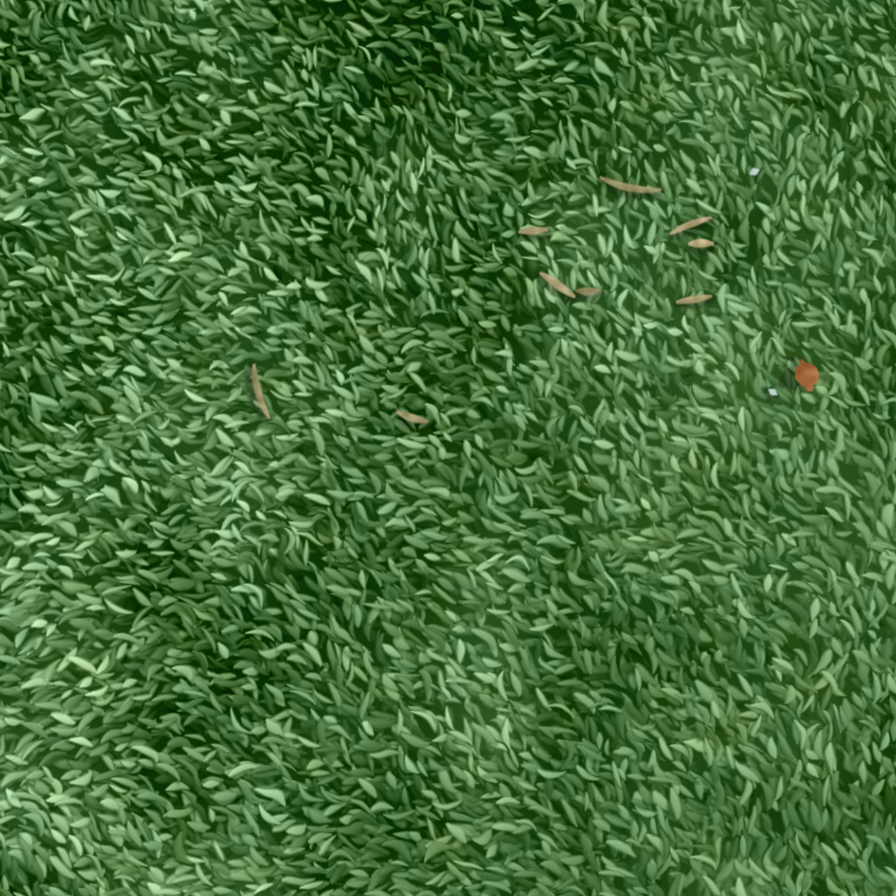
A Shadertoy shader for this texture:

```glsl
// Artificial turf: short tangled green blades with a little dry litter on top.

vec3 hash3(vec2 p) {
    vec3 q = fract(p.xyx * vec3(0.1031, 0.1030, 0.0973));
    q += dot(q, q.yxz + 33.33);
    return fract((q.xxy + q.yzz) * q.zyx);
}

float noise(vec2 p) {
    vec2 cell = floor(p), f = fract(p);
    f = f * f * (3.0 - 2.0 * f);
    float low = mix(hash3(cell).x, hash3(cell + vec2(1, 0)).x, f.x);
    float high = mix(hash3(cell + vec2(0, 1)).x, hash3(cell + vec2(1, 1)).x, f.x);
    return mix(low, high, f.y);
}

// Coordinates along and across a direction
vec2 alongAxis(vec2 p, float angle) {
    float c = cos(angle), s = sin(angle);
    return vec2(c * p.x + s * p.y, c * p.y - s * p.x);
}

// Distance to a capsule that narrows towards both ends
float taperedBlade(vec2 q, float halfLength, float halfWidth) {
    float x = clamp(q.x, -halfLength, halfLength);
    float along = x / halfLength;
    return length(q - vec2(x, 0.0)) - halfWidth * (1.0 - 0.55 * along * along);
}

// Brightness of the turf relative to its middle green
float turfTone(vec2 p) {
    float flow = mix(-0.35, -0.9, p.x) + 1.1 * (noise(p * 5.0) - 0.5)
               + 0.9 * (noise(p * 13.0 + 40.0) - 0.5);
    float perspective = mix(1.15, 0.9, p.y);
    float tone = -0.27;

    // Uneven bending of the fibres
    vec2 bent = p + 0.007 * (vec2(noise(p * 50.0), noise(p * 50.0 + 71.0)) - 0.5);

    // Layers from the dark base up to the lit tips
    for (int layer = 0; layer < 7; layer++) {
        float height = float(layer) / 6.0;
        vec2 grid = bent * 38.0 + float(layer) * vec2(17.37, 53.71);
        vec2 home = floor(grid);
        for (int j = -1; j <= 1; j++)
        for (int i = -1; i <= 1; i++) {
            vec2 cell = home + vec2(i, j);
            vec3 place = hash3(cell + 7.0);
            vec3 look = hash3(cell + 211.0);
            vec2 offset = (grid - cell - 0.1 - 0.8 * place.xy) / 38.0;
            vec2 q = alongAxis(offset, flow + 1.7 * (place.z - 0.5));
            q.y += (look.z - 0.5) * 40.0 * q.x * q.x;

            float halfLength = mix(0.006, 0.0145, look.x) * perspective;
            float halfWidth = mix(0.0026, 0.0052, place.x) * perspective;
            float d = taperedBlade(q, halfLength, halfWidth);
            float shadow = taperedBlade(q + vec2(0.0, 0.0015), halfLength, halfWidth);
            tone = mix(tone, -0.29, 0.33 * smoothstep(0.004, -0.001, shadow));

            float across = clamp(q.y / halfWidth, -1.0, 1.0);
            float blade = mix(-0.15, 0.11, height) + 0.38 * (look.y - 0.5)
                        + 0.06 * across - 0.05 * across * across
                        - 0.05 * q.x / halfLength;
            tone = mix(tone, blade, smoothstep(0.0018, -0.0026, d));
        }
    }

    // Worn, shaded and fuller patches; calmer towards the lower right
    tone += 0.13 * (noise(p * 4.0 + 9.0) - 0.5) + 0.14 * (noise(p * 11.0) - 0.5);
    tone = 0.97 * tone + 0.045;
    return tone * mix(1.15, 0.85, smoothstep(0.3, 1.3, p.x + 0.5 * (1.0 - p.y)));
}

// Straw, pale flecks and one brown leaf scattered over the upper part
vec3 addLitter(vec3 color, vec2 p) {
    for (int i = 0; i < 12; i++) {
        vec3 place = hash3(vec2(i, 31));
        vec3 look = hash3(vec2(i, 87));
        bool leaf = i == 0;
        bool fleck = i > 9;
        vec2 center = vec2(0.06 + 0.84 * sqrt(1.0 - place.x), 0.48 + 0.42 * place.y);
        vec2 q = alongAxis(p - center, -0.4 + 1.8 * (place.z - 0.5));
        q.y += 12.0 * (look.x - 0.5) * q.x * q.x;

        float halfLength = leaf ? 0.014 : fleck ? 0.004 : mix(0.009, 0.037, look.y * look.y);
        float halfWidth = leaf ? 0.015 : mix(0.0032, 0.0055, look.z);
        float ragged = leaf ? 0.007 * (noise(p * 140.0) - 0.3) : 0.0;
        float d = taperedBlade(q, halfLength, halfWidth) + ragged;

        vec3 litter = mix(vec3(0.60, 0.57, 0.40), vec3(0.82, 0.73, 0.57), look.x);
        if (leaf) litter = vec3(0.66, 0.41, 0.23);
        if (fleck) litter = vec3(0.76, 0.84, 0.83);
        litter += 0.18 * (noise(p * 130.0) - 0.5) + 0.05 * clamp(q.y / halfWidth, -1.0, 1.0);
        color *= 1.0 - 0.25 * smoothstep(0.004, 0.0, d + 0.5 * q.y);
        color = mix(color, litter, 0.9 * smoothstep(0.0018, -0.0018, d));
    }
    return color;
}

void mainImage(out vec4 fragColor, in vec2 fragCoord) {
    vec2 p = fragCoord / iResolution.y;
    vec3 color = max(vec3(0.31, 0.47, 0.26) + turfTone(p), vec3(0.02, 0.14, 0.01));
    color += vec3(-0.02, 0.0, 0.03) * (noise(p * 35.0) - 0.5);
    fragColor = vec4(addLitter(color, p), 1.0);
}
```
